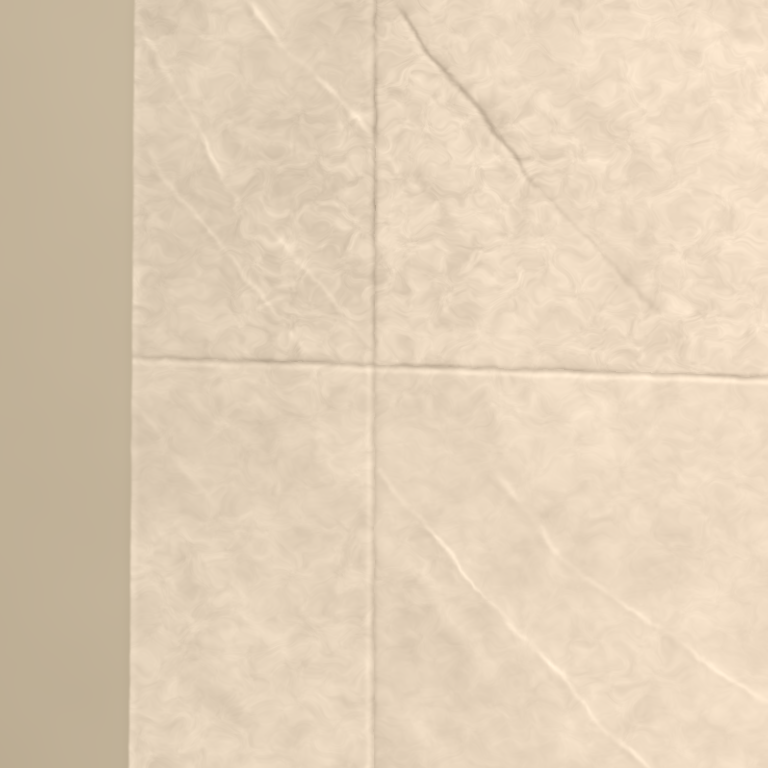
Write a WebGL 2 fragment shader that draws this texture.

```glsl
#version 300 es
precision highp float;
// Cream stone wall tiles meeting at a cross joint, beside a strip of plain wall.
// Layered value noise gives the mottled stone; bent segments with a lit and a
// shaded flank give the diagonal veins, and soft worn lines give the joints.
uniform vec2 u_resolution;
out vec4 outColor;

const vec3 WALL = vec3(0.76, 0.70, 0.60);
const vec3 STONE_DIM = vec3(0.845, 0.78, 0.69);
const vec3 STONE_LIT = vec3(0.95, 0.87, 0.775);
const vec3 RELIEF_TINT = vec3(1.0, 0.98, 0.94);

const int VEINS = 11;
// Start and end of each vein segment
const vec4 VEIN_PATH[VEINS] = vec4[VEINS](
  vec4(0.31, 1.01, 0.485, 0.82), vec4(0.185, 0.965, 0.30, 0.757),
  vec4(0.30, 0.757, 0.484, 0.55), vec4(0.195, 0.80, 0.40, 0.54),
  vec4(0.50, 1.01, 0.703, 0.76), vec4(0.703, 0.76, 0.855, 0.595),
  vec4(0.175, 0.475, 0.42, 0.17), vec4(0.495, 0.388, 0.64, 0.215),
  vec4(0.64, 0.215, 0.85, -0.01), vec4(0.65, 0.38, 0.73, 0.27),
  vec4(0.73, 0.27, 1.01, 0.08));
// Positive veins are pale ridges, negative ones are dark grooves
const float VEIN_HEIGHT[VEINS] = float[VEINS](
  0.06, 0.06, 0.03, 0.035, -0.09, -0.06, 0.022, 0.065, 0.06, 0.04, 0.035);

float hash(vec2 cell) {
  vec3 q = fract(vec3(cell.xyx) * 0.1031);
  q += dot(q, q.yzx + 33.33);
  return fract((q.x + q.y) * q.z);
}

float noise(vec2 p) {
  vec2 cell = floor(p), f = fract(p);
  f = f * f * (3.0 - 2.0 * f);
  float low = mix(hash(cell), hash(cell + vec2(1, 0)), f.x);
  float high = mix(hash(cell + vec2(0, 1)), hash(cell + vec2(1, 1)), f.x);
  return mix(low, high, f.y);
}

// Layered noise centred on zero
float fbm(vec2 p, int octaves) {
  float sum = 0.0, amplitude = 0.5;
  for (int i = 0; i < octaves; i++) {
    sum += amplitude * (noise(p) - 0.5);
    p = mat2(1.6, 1.2, -1.2, 1.6) * p + 17.3;
    amplitude *= 0.6;
  }
  return sum;
}

float softLine(float d, float width) {
  return exp(-d * d / (width * width));
}

// Ridge along a segment: bright crest, shaded lower flank, fading ends
float vein(vec2 p, vec4 path, float width) {
  vec2 along = path.zw - path.xy, rel = p - path.xy;
  float t = clamp(dot(rel, along) / dot(along, along), 0.0, 1.0);
  float side = sign(along.x * rel.y - along.y * rel.x);
  float d = length(rel - along * t) * side;
  float taper = 0.4 + 0.6 * smoothstep(0.0, 0.15, min(t, 1.0 - t));
  return taper * (softLine(d, width) - 0.4 * softLine(d + 2.0 * width, 1.6 * width)
       + 0.25 * softLine(d, 4.5 * width));
}

float veinRelief(vec2 p) {
  vec2 bend = 0.016 * vec2(fbm(p * 16.0, 5), fbm(p * 16.0 + 40.0, 5));
  float relief = 0.0;
  for (int i = 0; i < VEINS; i++) {
    float wear = smoothstep(0.1, 0.75, noise(p * 24.0 + float(i) * 7.0));
    float width = mix(0.0028, 0.0045, noise(p * 13.0 + float(i) * 3.0));
    relief += VEIN_HEIGHT[i] * mix(0.35, 1.3, wear) * vein(p + bend, VEIN_PATH[i], width);
  }
  return relief;
}

// Streaks running down to the right
float streaks(vec2 p) {
  vec2 q = vec2(dot(p, vec2(0.77, 0.64)), dot(p, vec2(0.64, -0.77)));
  return fbm(q * vec2(32.0, 7.0) + 2.0 * fbm(p * 12.0, 2), 4);
}

// Fibrous grain: fine noise pushed about by coarser noise
float grain(vec2 p) {
  vec2 push = vec2(fbm(p * 30.0, 2), fbm(p * 30.0 + 9.0, 2));
  return fbm(p * vec2(62.0, 84.0) + 4.0 * push, 3);
}

// Groove with a lit lip on the negative side
float joint(float d, float depth, float lip) {
  return lip * softLine(d + 0.0075, 0.004) - depth * softLine(d, 0.0032)
       - 0.02 * softLine(d, 0.009);
}

vec3 stone(vec2 p, float across, float down) {
  vec2 tile = step(vec2(0.0), vec2(across, down));
  vec2 q = p + tile * 5.7;
  float light = clamp(0.97 * p.x - 0.05 + 0.20 * (1.0 - p.y) * (1.0 - p.x)
                    + 0.08 * tile.x * tile.y, 0.0, 1.0);
  vec3 color = mix(STONE_DIM, STONE_LIT, light);
  float rough = mix(0.7, 1.2, tile.y) * mix(0.6, 1.4, noise(q * 8.0));
  float relief = 0.045 * fbm(q * 7.0, 3) + 0.06 * fbm(q * 24.0, 3);
  relief += rough * 0.10 * grain(q);
  relief += mix(0.055, 0.02, tile.y) * streaks(q);
  relief += veinRelief(p);
  // Joints wear unevenly along their length
  float wear = mix(0.35, 1.25, noise(p * 30.0)) * mix(0.7, 1.2, noise(p * 95.0));
  relief += joint(down, 0.105 * wear, mix(0.03, 0.085, p.x));
  relief += joint(across, mix(0.055, 0.10, tile.y) * wear, mix(0.04, 0.015, tile.y));
  return color + relief * RELIEF_TINT;
}

vec3 plainWall(vec2 p, float edge) {
  float shade = 0.10 * (p.x - 0.08) + 0.03 * (p.y - 0.5);
  shade += 0.012 * fbm(p * 9.0, 3) - 0.015 * softLine(edge, 0.008);
  return WALL + shade;
}

void main() {
  vec2 p = gl_FragCoord.xy / u_resolution;
  float pixel = 1.0 / min(u_resolution.x, u_resolution.y);
  float wobble = 0.004 * fbm(p * 36.0, 3);
  // Signed distances to the tile border and the two joints
  float edge = p.x - 0.168 - 0.007 * p.y + 0.5 * wobble;
  float across = p.x - 0.487 - 0.002 * p.y + wobble;
  float down = p.y - 0.541 + 0.031 * p.x + wobble;
  vec3 tiles = stone(p, across, down) + 0.025 * softLine(edge - 0.004, 0.005);
  float soft = max(0.0025, pixel);
  vec3 color = mix(plainWall(p, edge), tiles, smoothstep(-soft, soft, edge));
  outColor = vec4(clamp(color, 0.0, 1.0), 1.0);
}
```
